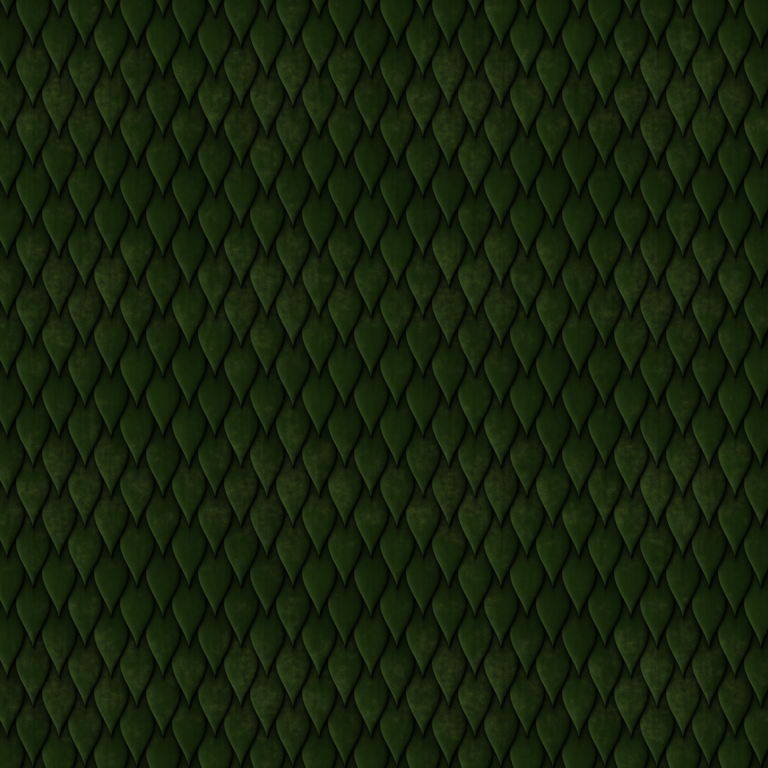
This pattern is drawn by a WebGL 1 fragment shader. Its source:

```glsl
precision highp float;
// Dark green pointed scales, hanging in staggered overlapping rows.
// Rows are painted back to front, each with a bevel lit from the left and
// a soft shadow; tiling gradient noise adds streaks and worn patches.

uniform vec2 u_resolution;

#define GRID vec2(14.77, 12.8)        // scales across and down
#define GRID_SHIFT vec2(0.635, 0.033) // position of a scale tip
#define HALF_WIDTH 0.335              // widest half of a scale, in columns
#define WEAR_TILES 3.9                // repeats of the worn surface
#define BEVEL 0.042                   // softness of the lit and dark edges
#define SHADOW_SIZE 0.045
#define SHADOW_DEPTH 0.85
#define BASE_COLOR vec3(0.088, 0.150, 0.040)
#define LIGHT_COLOR vec3(0.240, 0.335, 0.165)
#define DARK_COLOR vec3(0.012, 0.045, 0.004)
#define WORN_COLOR vec3(0.160, 0.202, 0.086)

const float TAU = 6.2831853;

float hash(vec2 p) {
  return fract(sin(dot(p, vec2(127.1, 311.7))) * 43758.55);
}

float cornerSlope(vec2 cell, vec2 offset, vec2 period) {
  float angle = TAU * hash(mod(cell, period));
  return dot(vec2(cos(angle), sin(angle)), offset);
}

// Gradient noise that repeats after "period" cells, about -0.7 to 0.7
float tiledNoise(vec2 p, vec2 period) {
  vec2 cell = floor(p);
  vec2 f = fract(p);
  vec2 blend = f * f * f * (f * (f * 6.0 - 15.0) + 10.0);
  vec2 e = vec2(1.0, 0.0);
  float bottom = mix(cornerSlope(cell, f, period),
                     cornerSlope(cell + e.xy, f - e.xy, period), blend.x);
  float top = mix(cornerSlope(cell + e.yx, f - e.yx, period),
                  cornerSlope(cell + e.xx, f - e.xx, period), blend.x);
  return mix(bottom, top, blend.y);
}

float fractalNoise(vec2 p, vec2 period) {
  float sum = 0.0;
  float gain = 1.0;
  for (int i = 0; i < 4; i++) {
    sum += gain * tiledNoise(p * period, period);
    period *= 2.0;
    gain *= 0.65;
  }
  return sum;
}

// Half width of a scale at a height above its tip
float outline(float height) {
  float flare = smoothstep(-0.1, 0.72, height);
  return HALF_WIDTH * flare - 0.01 + 0.6 * min(height, 0.0);
}

// Amount of wear, strongest in patches on a regular lattice
float wearAmount(vec2 q) {
  float patches = 0.32 * cos(TAU * (q.x - 0.38)) - 0.5 * cos(TAU * (q.y - 0.91));
  float mottle = fractalNoise(q, vec2(9.0));
  return smoothstep(-0.35, 1.0, patches + 1.1 * mottle);
}

// Surface of one scale: bevel, slight cross slope and tone of its own
vec3 scaleColor(float across, float height, float inside, float tone, vec3 surface) {
  float rim = exp(-max(inside, 0.0) / BEVEL);
  float rightSide = smoothstep(-0.05, 0.05, across);
  vec3 color = surface * (1.0 - 0.5 * across) * tone;
  color *= 1.0 - 0.16 * smoothstep(0.55, 1.05, height);
  color = mix(color, LIGHT_COLOR, 0.72 * rim * (1.0 - rightSide));
  return mix(color, DARK_COLOR, 0.75 * rim * rightSide);
}

void main() {
  vec2 uv = gl_FragCoord.xy / u_resolution;
  vec2 p = uv * GRID - GRID_SHIFT;
  float edge = 0.8 * GRID.x / u_resolution.x;

  // Surface shared by all scales
  vec2 q = uv * WEAR_TILES;
  float wear = wearAmount(q);
  float streaks = tiledNoise(q * vec2(48.0, 5.0), vec2(48.0, 5.0));
  float grain = fractalNoise(q, vec2(31.0));
  vec3 surface = mix(BASE_COLOR, WORN_COLOR, 0.62 * wear);
  surface *= 1.0 + 0.14 * streaks + (0.08 + 0.25 * wear) * grain;

  // Overlapping rows, the lowest first
  vec3 color = DARK_COLOR;
  for (int i = 0; i < 4; i++) {
    float row = floor(2.0 * p.y) - 2.0 + float(i);
    float height = p.y - 0.5 * row;
    float x = p.x - 0.5 * mod(row, 2.0) + 0.5;
    float across = fract(x) - 0.5;
    float inside = 0.88 * (outline(height) - abs(across));
    float tone = 0.94 + 0.14 * hash(vec2(floor(x), row));

    // Shadow falling to the lower right
    float shadowInside = outline(height + 0.02) - abs(across - 0.018);
    color *= 1.0 - SHADOW_DEPTH * exp(-max(-shadowInside, 0.0) / SHADOW_SIZE);

    float cover = smoothstep(-edge, edge, inside);
    color = mix(color, scaleColor(across, height, inside, tone, surface), cover);
  }
  gl_FragColor = vec4(color, 1.0);
}
```
